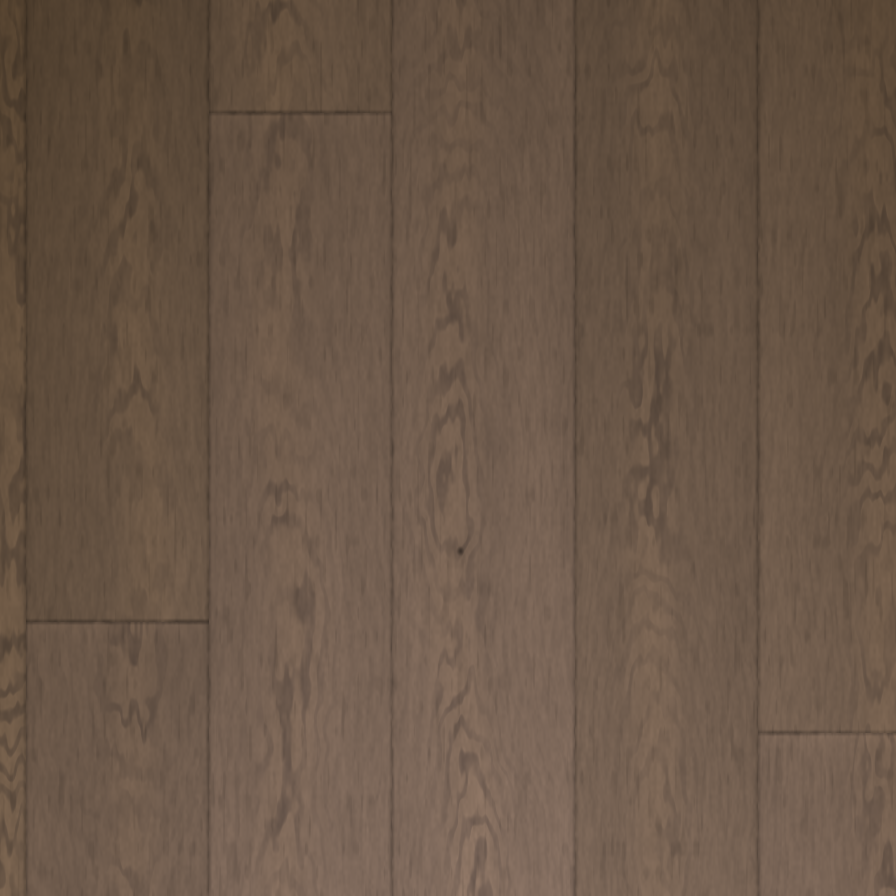
This texture is drawn by a WebGL 1 fragment shader. Its source:

```glsl
precision highp float;
// Smoked oak floor: wide vertical planks with cathedral grain, soft seams and staggered end joints.

uniform vec2 u_resolution;

#define PLANK_WIDTH 0.2044
#define FIRST_SEAM 0.0286
#define PLANK_LENGTH 2.396
#define FIRST_JOINT 0.306
#define JOINT_STAGGER 0.568
#define SEAM_WIDTH 0.0030
#define RING_SPACING 0.0085
#define GRAIN_DEPTH 0.20
#define PORE_DEPTH 0.13
#define KNOT_POS vec2(0.514, 0.385)
#define SHADE_COLOR vec3(0.345, 0.276, 0.212)
#define LIT_COLOR vec3(0.520, 0.433, 0.372)

float hash(vec2 p) {
  vec3 q = fract(p.xyx * 0.1031);
  q += dot(q, q.yzx + 33.33);
  return fract((q.x + q.y) * q.z);
}

float noise(vec2 p) {
  vec2 cell = floor(p);
  vec2 f = fract(p);
  f = f * f * (3.0 - 2.0 * f);
  float low = mix(hash(cell), hash(cell + vec2(1.0, 0.0)), f.x);
  float high = mix(hash(cell + vec2(0.0, 1.0)), hash(cell + vec2(1.0, 1.0)), f.x);
  return mix(low, high, f.y);
}

// Soft dark groove at the given distance from its centre line.
float groove(float dist, float width) {
  float pixel = 1.0 / min(u_resolution.x, u_resolution.y);
  return 1.0 - smoothstep(0.0, width + pixel, dist);
}

// Growth rings of a tapering log cut lengthwise: x = ring line, y = closeness to the heart.
vec2 cathedral(vec2 p, float heart, float seed) {
  vec2 q = p + vec2(seed * 3.7, seed * 5.3);
  float wander = 0.035 * (noise(vec2(seed, q.y * 3.5)) - 0.5);
  float across = p.x - heart - wander;
  float taper = mix(p.y, 1.0 - p.y, step(0.5, hash(vec2(seed, 6.0))));
  float depth = 0.006 + 0.09 * taper + 0.05 * noise(vec2(seed + 9.0, q.y * 4.0));
  float ragged = mix(0.005, 0.009, hash(vec2(seed, 4.0)));
  float wobble = 0.012 * (noise(q * vec2(30.0, 9.0)) - 0.5);
  wobble += ragged * (noise(q * vec2(90.0, 32.0)) - 0.5);
  wobble += 0.003 * (noise(q * vec2(220.0, 60.0)) - 0.5);
  float radius = length(vec2(across, depth)) + wobble;
  float wave = 0.5 + 0.5 * cos(6.2832 * radius / RING_SPACING);
  return vec2(smoothstep(0.35, 1.0, wave), exp(-across * across / 0.0008));
}

void main() {
  vec2 uv = gl_FragCoord.xy / u_resolution;

  // Plank layout
  float column = floor((uv.x - FIRST_SEAM) / PLANK_WIDTH);
  float across = uv.x - FIRST_SEAM - column * PLANK_WIDTH;
  float joint = mod(FIRST_JOINT + JOINT_STAGGER * column, PLANK_LENGTH);
  float above = step(joint, uv.y);
  float seed = 11.0 + column * 7.0 + above * 3.0;

  // Broad light falling off towards the top and the sides
  float side = uv.x - 0.56;
  float light = 0.95 - 0.76 * uv.y - 1.30 * side * side;
  vec3 color = mix(SHADE_COLOR, LIT_COLOR, light);

  // Tone of each board and slow cloudy variation
  float tone = cos(2.0944 * (column - 1.5));
  color *= 1.0 + 0.030 * tone + 0.02 * (hash(vec2(seed, 2.0)) - 0.5);
  float warmth = hash(vec2(seed, 8.0)) - 0.5;
  color *= 1.0 + warmth * vec3(0.01, 0.005, -0.04);
  color *= 0.97 + 0.06 * noise(vec2(uv.x * 22.0 + seed, uv.y * 3.0));

  // Cathedral rings, strong and patchy around the heart, faint beside it
  float offset = column - 2.0;
  float heart = PLANK_WIDTH * (0.38 + 0.06 * offset * offset);
  vec2 rings = cathedral(vec2(across, uv.y), heart, seed);
  float patches = smoothstep(0.2, 0.75, noise(vec2(uv.x * 26.0 + seed, uv.y * 9.0)));
  float broken = 0.6 + 0.6 * noise(vec2(uv.x * 180.0, uv.y * 50.0 + seed));
  float strength = broken * mix(0.14, 0.35 + 0.65 * patches, rings.y);
  color *= 1.0 + 0.055 * rings.y * vec3(1.0, 0.9, 0.6);
  color *= 1.0 - GRAIN_DEPTH * strength * rings.x * vec3(1.0, 0.98, 0.86);

  // Fine pores: short broken streaks along the board over a subtle mottle
  float pores = noise(vec2(uv.x * 290.0 + seed, uv.y * 55.0));
  float fibres = noise(vec2(uv.x * 140.0 + seed, uv.y * 16.0));
  float mottle = noise(uv * vec2(380.0, 190.0) + seed);
  color *= 1.0 - PORE_DEPTH * (0.5 * pores + 0.3 * fibres + 0.35 * mottle - 0.575);
  float fleck = smoothstep(0.70, 0.95, noise(vec2(uv.x * 240.0, uv.y * 38.0 + seed)));
  color *= 1.0 - 0.07 * fleck;

  // Small knot with a dusky halo
  float knot = length((uv - KNOT_POS) * vec2(1.0, 0.75));
  color *= 1.0 - 0.08 * exp(-knot * knot / 0.00012);
  color *= 1.0 - 0.42 * (1.0 - smoothstep(0.0, 0.0050, knot));

  // Long seams, worn unevenly, with a soft shadow on both sides
  float edge = min(across, PLANK_WIDTH - across);
  float wear = 0.35 + 0.65 * noise(vec2(column * 5.0, uv.y * 130.0));
  color *= 1.0 - 0.20 * wear * groove(edge, SEAM_WIDTH);
  color *= 1.0 - 0.06 * exp(-edge / 0.004);

  // End joints with a pale bevel on the lower board
  float rise = uv.y - joint;
  float jointWear = 0.45 + 0.55 * noise(vec2(uv.x * 100.0, column));
  color *= 1.0 + 0.08 * (1.0 - above) * exp(rise / 0.014);
  color *= 1.0 - 0.32 * jointWear * groove(abs(rise), SEAM_WIDTH * 1.2);

  gl_FragColor = vec4(color, 1.0);
}
```
